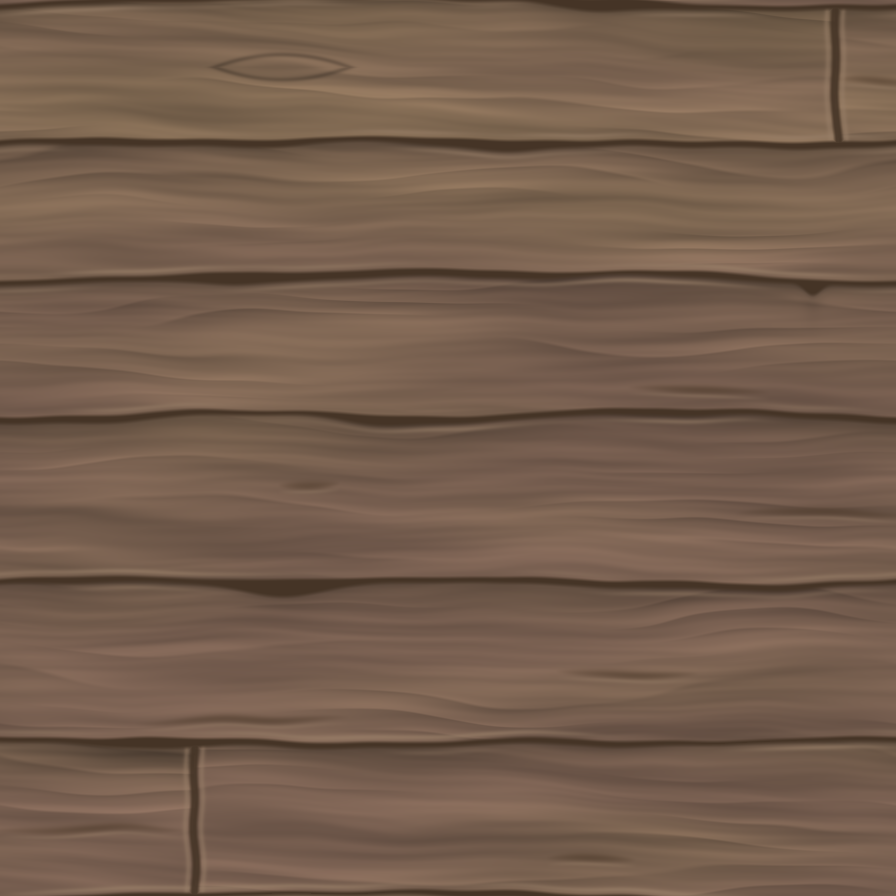
Give the GLSL for this texture, as a Shadertoy shader.

```glsl
// Six weathered brown planks stacked across a tile that wraps on both axes.
// Wavy dark seams, chipped rims, two butt joints and one knot are laid over
// painted grain made of periodic gradient noise stretched along the boards.

const vec3 RIM = vec3(0.60, 0.50, 0.41);
const vec3 GAP = vec3(0.27, 0.205, 0.15);

vec2 gradientAt(vec2 cell) {
    float a = 6.2832 * fract(sin(dot(cell, vec2(127.1, 311.7))) * 43758.5);
    return vec2(cos(a), sin(a));
}

// Gradient noise that repeats along x after a whole number of cells
float noise(vec2 p, float period) {
    vec2 i = floor(p), f = fract(p);
    vec2 u = f * f * f * (f * (f * 6.0 - 15.0) + 10.0);
    float x0 = mod(i.x, period), x1 = mod(i.x + 1.0, period);
    float a = dot(gradientAt(vec2(x0, i.y)), f);
    float b = dot(gradientAt(vec2(x1, i.y)), f - vec2(1, 0));
    float c = dot(gradientAt(vec2(x0, i.y + 1.0)), f - vec2(0, 1));
    float d = dot(gradientAt(vec2(x1, i.y + 1.0)), f - vec2(1, 1));
    return mix(mix(a, b, u.x), mix(c, d, u.x), u.y);
}

float bell(float x, float width) {
    return exp(-x * x / (width * width));
}

// Wavy height of a seam; the first and last share one wave
float seam(int i, float x) {
    float height[7] = float[7](0.0, 0.173, 0.355, 0.541, 0.696, 0.846, 1.0);
    float seed = float(i % 6) * 7.3 + 0.4;
    return height[i] + 0.014 * noise(vec2(x * 3.0, seed), 3.0)
                     + 0.004 * noise(vec2(x * 11.0, seed), 11.0);
}

// Extra depth where the board under a seam has broken away
float chip(int i, float x) {
    float centre[6] = float[6](0.68, 0.17, 0.32, 0.42, 0.26, 0.56);
    float notch = i == 4 ? 0.012 * bell(x - 0.907, 0.012) : 0.0;
    return notch + (i == 2 ? 0.016 : 0.006) * bell(x - centre[i % 6], 0.06);
}

void mainImage(out vec4 fragColor, in vec2 fragCoord) {
    vec2 p = fragCoord / iResolution.xy + vec2(0.0, 0.004);
    if (p.y < seam(0, p.x)) p.y += 1.0;
    else if (p.y > seam(6, p.x)) p.y -= 1.0;

    // Which plank, and the distance to its two long edges
    int plank = 0;
    for (int i = 1; i < 6; i++) if (p.y > seam(i, p.x)) plank = i;
    float above = p.y - seam(plank, p.x);
    float below = seam(plank + 1, p.x) - p.y;
    float id = float(plank), seed = id * 37.0;

    // Bend the grain: break at butt joints, open around the knot, then waver
    bool jointed = plank == 0 || plank == 5;
    float jointX = plank == 0 ? 0.217 : 0.933;
    float joint = p.x - jointX + 0.008 * noise(vec2(0.5, p.y * 16.0), 1.0);
    vec2 knot = (p - vec2(0.315, 0.929)) / vec2(0.075, 0.02);
    vec2 g = p;
    if (jointed) g.y += 0.045 * fract(joint);
    g.y -= 0.6 * (p.y - 0.929) * exp(-dot(knot, knot));
    g.y += 0.018 * noise(vec2(g.x * 4.0, g.y * 9.0 + seed), 4.0)
         + 0.005 * noise(vec2(g.x * 10.0, g.y * 24.0 + seed), 10.0);

    // Grain: broad bands, streaks, hairs and one-sided brush strokes
    float broad = noise(vec2(g.x * 2.0, g.y * 20.0 + seed), 2.0);
    float streak = noise(vec2(g.x * 3.0, g.y * 52.0 + seed), 3.0);
    float hair = noise(vec2(g.x * 6.0, g.y * 125.0 + seed), 6.0);
    float s = fract(g.y * 36.0 + 1.6 * noise(vec2(g.x * 3.0, g.y * 13.0 + seed), 3.0));
    float stroke = smoothstep(0.0, 0.14, s) * (1.0 - s) - 0.43;
    float strokeMask = smoothstep(-0.15, 0.35, noise(vec2(g.x * 3.0, g.y * 19.0 + seed + 9.0), 3.0));
    float tone = 1.02 + 0.20 * broad + 0.17 * streak + 0.09 * hair + 0.20 * strokeMask * stroke;

    // Upper planks are more golden; the rest lean to red brown
    float warm = 0.15 + 0.65 * smoothstep(2.5, 5.0, id)
               + 0.8 * noise(vec2(g.x * 2.0, g.y * 12.0 + seed + 5.0), 2.0);
    vec3 color = mix(vec3(0.455, 0.36, 0.305), vec3(0.50, 0.41, 0.32), clamp(warm, 0.0, 1.0)) * tone;

    // Knot outline
    float lens = abs(knot.y) + knot.x * knot.x * 0.7;
    color *= 1.0 - 0.22 * bell(lens - 0.7, 0.14) - 0.10 * bell(lens, 0.25);

    // Tapered cracks: centre and half length, dark with a lit lower lip
    vec3 cracks[8] = vec3[8](
        vec3(0.98, 0.910, 0.05), vec3(0.345, 0.466, 0.035), vec3(0.78, 0.570, 0.08),
        vec3(0.92, 0.428, 0.10), vec3(0.66, 0.047, 0.05), vec3(0.70, 0.257, 0.08),
        vec3(0.27, 0.198, 0.12), vec3(0.10, 0.082, 0.11));
    for (int i = 0; i < 8; i++) {
        float t = (p.x - cracks[i].x) / cracks[i].z;
        float taper = max(0.0, 1.0 - t * t);
        float dy = p.y - cracks[i].y + 0.012 * noise(vec2(p.x * 9.0, float(i) + 0.4), 9.0);
        color = mix(color, GAP * 1.15, 0.55 * taper * bell(dy, 0.002 + 0.003 * taper));
        color = mix(color, RIM, 0.35 * taper * bell(dy + 0.007, 0.0025));
    }

    // Shadow under each seam, worn bright rims, then the gap itself
    float wear = noise(vec2(p.x * 5.0, seed + 0.3), 5.0);
    float depth = 0.004 + 0.005 * noise(vec2(p.x * 7.0, seed + 3.6), 7.0)
                + chip((plank + 1) % 6, p.x);
    color *= 1.0 - 0.26 * exp(-max(below - depth, 0.0) / 0.017);
    color = mix(color, RIM, smoothstep(-0.3, 0.4, wear) * 0.6 * bell(above - 0.008, 0.003));
    color = mix(color, RIM, smoothstep(-0.2, 0.5, -wear) * 0.6 * bell(below - depth - 0.006, 0.003));
    float gap = max(1.0 - smoothstep(depth - 0.003, depth + 0.003, below),
                    1.0 - smoothstep(0.0, 0.005, above));
    if (jointed) {
        color = mix(color, RIM, 0.45 * bell(abs(joint) - 0.009, 0.003));
        gap = max(gap, 0.9 * (1.0 - smoothstep(0.002, 0.007, abs(joint))));
    }
    fragColor = vec4(mix(color, GAP, gap), 1.0);
}
```
